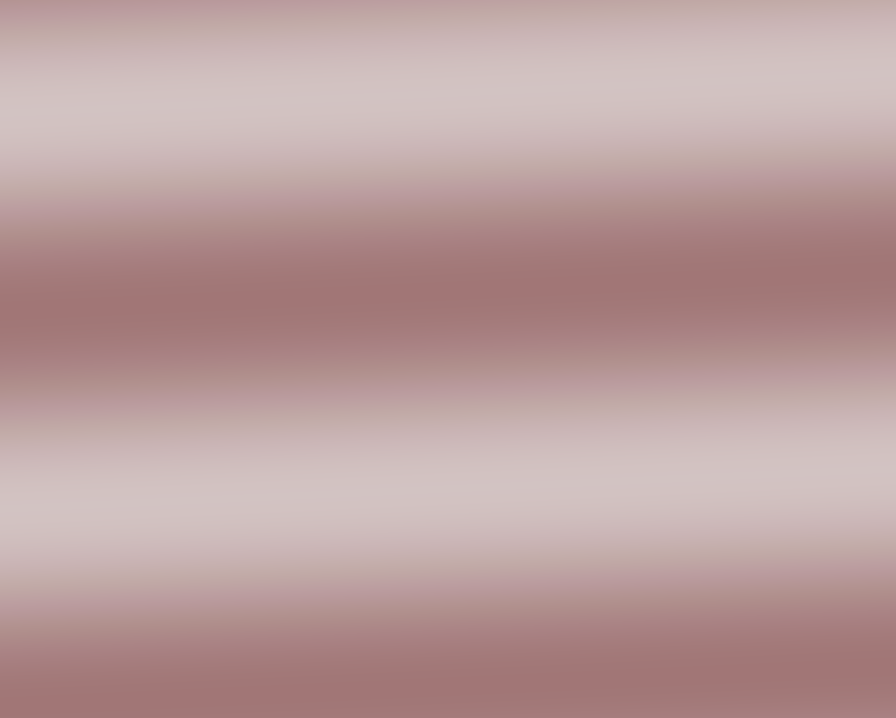
Write a WebGL 2 fragment shader that draws this background.

```glsl
#version 300 es
precision highp float;

#define BAND_PERIOD 0.551
#define BAND_CENTER 0.319
#define BAND_SLOPE 0.045
#define TINT_PERIOD 0.36
#define TINT_STRENGTH 0.008
#define DARK_ROSE vec3(0.630, 0.463, 0.463)
#define PALE_ROSE vec3(0.825, 0.763, 0.760)

uniform vec2 u_resolution;
out vec4 fragColor;

const float TAU = 6.2831853;

// Brightness of the tilted, evenly repeated soft bands
float bandLight(vec2 p) {
    float height = p.y - BAND_SLOPE * p.x - BAND_CENTER;
    return 0.5 + 0.5 * cos(TAU * height / BAND_PERIOD);
}

// Faint pink and tan fringes between the dark and pale bands
vec3 fringeTint(float light) {
    float envelope = 4.0 * light * (1.0 - light);
    float wave = cos(TAU * (light - 0.5) / TINT_PERIOD);
    return TINT_STRENGTH * envelope * wave * vec3(0.3, -0.5, 1.0);
}

void main() {
    // Height runs from 0 to 1; x is centered
    vec2 p = gl_FragCoord.xy / u_resolution.y;
    p.x -= 0.5 * u_resolution.x / u_resolution.y;

    float light = bandLight(p);
    vec3 color = mix(DARK_ROSE, PALE_ROSE, light) + fringeTint(light);
    fragColor = vec4(color, 1.0);
}
```
